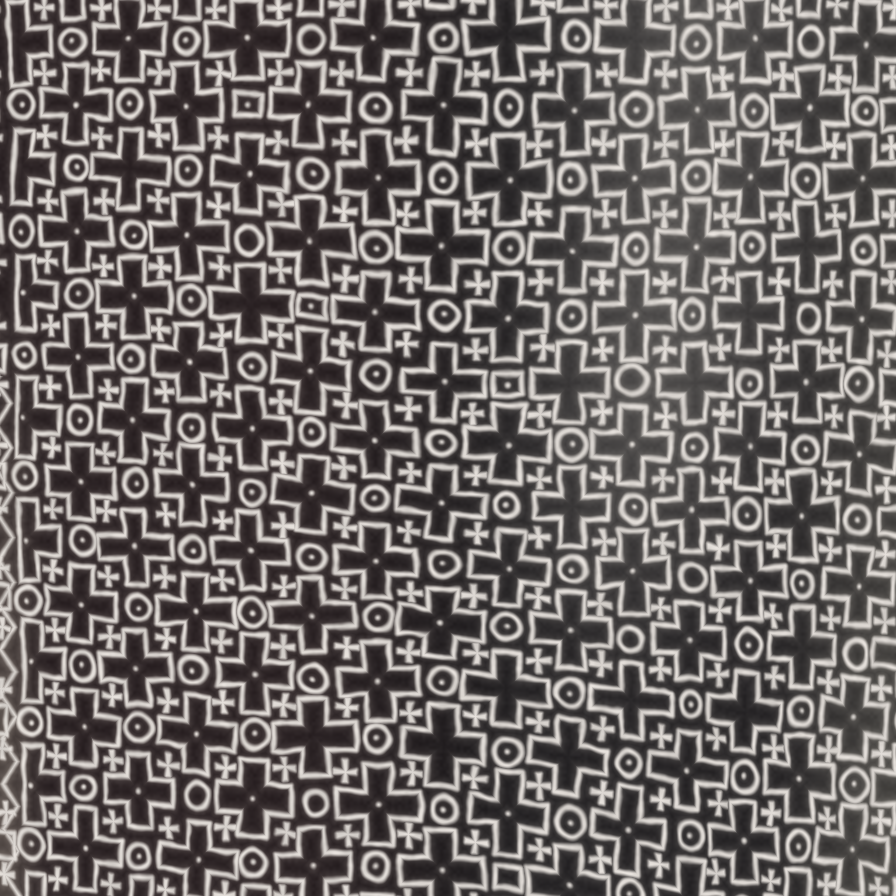
Reproduce this pattern procedurally as a WebGL 2 fragment shader.

```glsl
#version 300 es
precision highp float;
// Hand-drawn cloth: outlined crosses and dotted rings alternate on a warped
// checkerboard, with small solid crosses at every cell corner.
// Distances are taken in cell units; the cloth carries a soft vertical sheen.
uniform vec2 u_resolution;
out vec4 fragColor;

float hash(vec2 p) {
  return fract(sin(dot(p, vec2(127.1, 311.7))) * 43758.5453);
}

float noise(vec2 p) {
  vec2 i = floor(p), f = fract(p);
  f = f * f * (3.0 - 2.0 * f);
  return mix(mix(hash(i), hash(i + vec2(1, 0)), f.x),
             mix(hash(i + vec2(0, 1)), hash(i + vec2(1, 1)), f.x), f.y);
}

float box(vec2 p, vec2 halfSize) {
  vec2 d = abs(p) - halfSize;
  return length(max(d, 0.0)) + min(max(d.x, d.y), 0.0);
}

// Two crossed bars whose arms widen by flare towards the ends
float plusShape(vec2 p, vec2 reach, float arm, float flare) {
  p = abs(p);
  float across = box(vec2(p.x, max(p.y - flare * p.x, 0.0)), vec2(reach.x, arm));
  float upright = box(vec2(max(p.x - flare * p.y, 0.0), p.y), vec2(arm, reach.y));
  return min(across, upright);
}

// Canvas (y down) to grid: columns swell in the middle, rows fan to the right
vec2 toGrid(vec2 p) {
  float u = (p.x - 0.018 * (1.0 - 2.0 * p.x) * p.y - 0.0195) / 0.0677;
  float row = (p.y - 0.116 - 0.0085 * p.x) / (0.069 + 0.0068 * p.x);
  float sag = 0.05 + 0.17 * exp(-pow((p.x - 0.5) / 0.2, 2.0));
  return vec2(u + 0.21 * sin(u * 0.449), row - sag * sin(row * 0.42));
}

// Shift and tilt a motif a little, as a hand would
vec2 handPlaced(vec2 q, vec2 id) {
  q -= (vec2(hash(id + 3.1), hash(id + 7.7)) - 0.5) * 0.07;
  return q + (hash(id + 12.3) - 0.5) * 0.13 * vec2(-q.y, q.x);
}

float largeCross(vec2 q, vec2 id) {
  vec2 reach = vec2(0.59, 0.575) + 0.09 * vec2(hash(id + 1.3), hash(id + 2.9));
  float d = plusShape(q, reach, 0.18 + 0.035 * hash(id + 5.2),
                      0.08 * hash(id + 8.4) - 0.02);
  if (id.x < 0.5) d = max(d, -q.x - 0.12); // left column is cut in half
  return abs(d) - 0.04;
}

// Mostly round, now and then a rectangle
float ring(vec2 q, vec2 id) {
  float radius = 0.185 + 0.04 * hash(id + 4.6);
  vec2 stretch = vec2(0.92 + 0.16 * hash(id + 6.5), 1.0);
  float d = hash(id + 9.9) > 0.96 ? box(q, vec2(0.21, 0.16))
                                  : length(q * stretch) - radius;
  return abs(d) - 0.04;
}

float motifs(vec2 g) {
  float d = 1.0;
  vec2 nearest = floor(g + 0.5);
  for (int y = -1; y <= 1; y++)
  for (int x = -1; x <= 1; x++) {
    vec2 id = nearest + vec2(x, y);
    vec2 q = handPlaced(g - id, id);
    bool isCross = mod(id.x + id.y, 2.0) > 0.5;
    d = min(d, isCross ? largeCross(q, id) : ring(q, id));
    if (hash(id + 15.2) > 0.12) d = min(d, length(q) - 0.036);
  }
  // Small rounded crosses at the cell corners
  vec2 corner = floor(g) + 0.5;
  vec2 q = handPlaced(g - corner, corner);
  float reach = 0.145 + 0.03 * hash(corner + 2.2);
  return min(d, plusShape(q, vec2(reach), 0.008, 0.11) - 0.028);
}

// Zigzag border on the lower left edge
float zigzag(vec2 p) {
  float wave = abs(fract(p.y / 0.05) - 0.5) * 4.0 - 1.0;
  float d = abs(p.x - 0.003 - 0.018 * (p.y - 0.42) - 0.008 * wave) * 0.8;
  return p.y > 0.42 ? d / 0.068 - 0.03 : 1.0;
}

vec3 clothColor(vec2 p) {
  float streak = exp(-pow((p.x - 0.79 + 0.13 * p.y) / 0.13, 2.0))
               * (1.0 - smoothstep(0.4, 0.85, p.y));
  float rightEdge = smoothstep(0.84, 1.0, p.x) * (0.4 + 0.5 * p.y);
  float leftEdge = (1.0 - smoothstep(0.0, 0.06, p.x)) * smoothstep(0.2, 0.9, p.y);
  float middle = exp(-pow((p.x - 0.5) / 0.1, 2.0));
  vec3 cloth = mix(vec3(0.145, 0.112, 0.12), vec3(0.13, 0.122, 0.13),
                   smoothstep(0.3, 0.6, p.x));
  cloth -= 0.015 * middle;
  return cloth + vec3(0.15, 0.15, 0.14) * streak
       + vec3(0.14, 0.14, 0.12) * max(rightEdge, leftEdge);
}

void main() {
  vec2 p = gl_FragCoord.xy / u_resolution;
  p.y = 1.0 - p.y;

  // Uneven pen strokes
  vec2 g = toGrid(p);
  g += 0.05 * (vec2(noise(g * 4.0), noise(g * 4.0 + 31.0)) - 0.5);
  float d = min(motifs(g), zigzag(p));
  d += 0.014 * (noise(g * 9.0) - 0.5);

  float softness = max(0.038, 14.5 / u_resolution.x);
  float ink = 1.0 - smoothstep(-softness, softness, d);
  float bleed = exp(-max(d, 0.0) / 0.07); // pale haze beside the strokes
  vec3 inkColor = vec3(0.88, 0.86, 0.84) * (0.93 + 0.1 * noise(g * 6.0 + 50.0));
  vec3 cloth = clothColor(p) + vec3(0.16, 0.155, 0.145) * bleed;
  vec3 color = mix(cloth, inkColor, ink);
  color += 0.03 * (noise(p * 260.0) - 0.5); // faint weave grain
  fragColor = vec4(color, 1.0);
}
```
